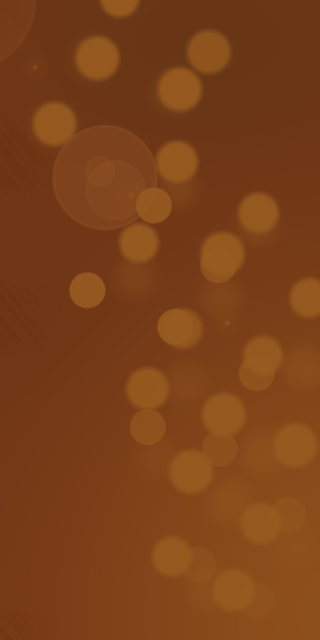
Reproduce this background procedurally as a WebGL 2 fragment shader.

```glsl
#version 300 es
precision highp float;
// Warm brown gradient with scattered amber bokeh discs and translucent lens circles.

uniform vec2 u_resolution;
out vec4 fragColor;

const vec2 LENS = vec2(0.328, 1.445);
const vec3 AMBER = vec3(0.585, 0.350, 0.122);

float hash(float n) {
    return fract(sin(n * 127.1 + 11.7) * 43758.5453);
}

float noise(float x) {
    float cell = floor(x);
    return mix(hash(cell), hash(cell + 1.0), smoothstep(0.0, 1.0, x - cell));
}

float disc(vec2 p, vec2 center, float radius, float blur) {
    return 1.0 - smoothstep(radius - blur, radius + blur, length(p - center));
}

// Evenly spread centers in a band that drifts right on its way down.
vec2 scatter(float i, float count, float seed, float bottom, float top) {
    float y = mix(bottom, top, (i + hash(i + seed)) / count);
    float left = mix(0.60, 0.10, y * 0.5);
    float right = min(1.0, 1.0 - (y - 1.2) * 0.45);
    vec2 c = vec2(mix(left, right, fract(i * 0.618 + hash(seed))), y);
    // Push centers out of the large lens circle.
    vec2 away = c - LENS;
    return c + normalize(away) * max(0.0, 0.23 - length(away));
}

vec3 background(vec2 p) {
    vec3 color = mix(vec3(0.465, 0.225, 0.090), vec3(0.440, 0.213, 0.086),
                     smoothstep(0.1, 1.1, p.y));
    float shade = 1.0 - smoothstep(0.0, 0.75, length((p - vec2(0.65, 1.88)) * vec2(0.8, 1.3)));
    color = mix(color, vec3(0.405, 0.212, 0.084), shade);
    float glow = 1.0 - smoothstep(0.0, 1.2, length((p - vec2(1.05, 0.08)) * vec2(1.0, 0.75)));
    color = mix(color, vec3(0.555, 0.310, 0.106), glow);
    // Faint diagonal scratches on the left side.
    float patches = smoothstep(0.45, 0.9, noise(p.y * 4.0 + 3.0)) * (1.0 - smoothstep(0.0, 0.22, p.x));
    return color - 0.022 * patches * noise((p.x + p.y * 0.8) * 90.0);
}

// Clear disc with a slightly brighter rim.
vec3 lensCircle(vec3 color, vec2 p, vec2 center, float radius, float alpha, float edge) {
    float fill = disc(p, center, radius, edge);
    float rim = fill * smoothstep(radius - 0.012, radius, length(p - center));
    return mix(color, vec3(0.600, 0.350, 0.165), alpha * (fill + 0.4 * rim));
}

void main() {
    vec2 p = gl_FragCoord.xy / u_resolution.x;
    float edge = 1.0 / u_resolution.x;
    vec3 color = background(p);

    // Large translucent circles
    color = lensCircle(color, p, vec2(-0.11, 2.0), 0.223, 0.20, edge);
    color = lensCircle(color, p, LENS, 0.164, 0.34, edge);
    color = lensCircle(color, p, LENS + vec2(0.034, -0.040), 0.094, 0.20, edge);
    color = lensCircle(color, p, LENS + vec2(-0.016, 0.020), 0.047, 0.18, edge);

    // Faint, far out of focus discs
    for (float i = 0.0; i < 14.0; i++) {
        vec2 c = scatter(i, 14.0, 31.0, 0.05, 1.9);
        color = mix(color, AMBER, mix(0.20, 0.45, hash(i + 5.0)) * disc(p, c, 0.060, 0.042));
    }

    // Bright discs with soft borders
    for (float i = 0.0; i < 19.0; i++) {
        vec2 c = scatter(i, 19.0, 62.0, 0.13, 2.02);
        float radius = mix(0.060, 0.068, hash(i + 17.0));
        float alpha = mix(0.75, 1.0, smoothstep(0.0, 0.3, hash(i + 43.0)));
        color = mix(color, AMBER, alpha * disc(p, c, radius, 0.014));
    }

    // Crisp discs, paler toward the bottom
    for (float i = 0.0; i < 10.0; i++) {
        vec2 c = scatter(i, 10.0, 93.0, 0.06, 1.42) - vec2(0.06, 0.0);
        float alpha = mix(0.25, 0.90, smoothstep(0.0, 1.0, c.y)) * mix(0.7, 1.0, hash(i + 71.0));
        color = mix(color, vec3(0.595, 0.355, 0.125), alpha * disc(p, c, 0.056, edge));
    }

    // Tiny sparkles with a dim halo
    for (float i = 0.0; i < 3.0; i++) {
        vec2 c = vec2(0.11 + 0.30 * i, 1.79 - 0.40 * i);
        float spark = 0.5 * disc(p, c, 0.006, 0.006) + 0.12 * disc(p, c, 0.03, 0.03);
        color = mix(color, vec3(0.640, 0.350, 0.110), spark);
    }

    fragColor = vec4(color, 1.0);
}
```
